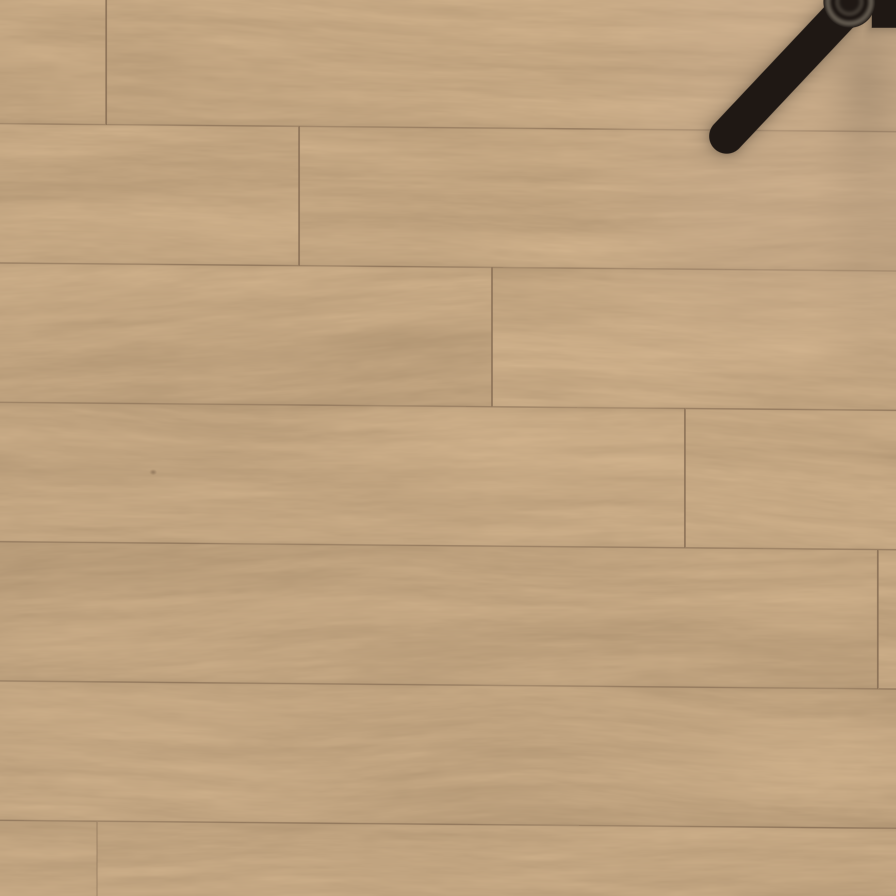
A Shadertoy shader for this texture:

```glsl
const vec3 OAK_DARK = vec3(0.70, 0.59, 0.455);
const vec3 OAK_LIGHT = vec3(0.82, 0.70, 0.55);
const vec3 SEAM = vec3(0.53, 0.43, 0.33);
const vec3 BLACK = vec3(0.12, 0.095, 0.08);
const vec3 METAL = vec3(0.36, 0.33, 0.29);

const float ROW_HEIGHT = 0.1555;
const float FIRST_SEAM = 0.138;
const float PLANK_LENGTH = 1.302;
const float FIRST_JOINT = 0.1185;
const float STAGGER = 0.2153;
const float TILT = 0.009;

float hash(vec2 p) {
    vec3 q = fract(vec3(p.xyx) * 0.1031);
    q += dot(q, q.yzx + 33.33);
    return fract((q.x + q.y) * q.z);
}

float noise(vec2 p) {
    vec2 i = floor(p), f = fract(p);
    f = f * f * (3.0 - 2.0 * f);
    return mix(mix(hash(i), hash(i + vec2(1, 0)), f.x),
               mix(hash(i + vec2(0, 1)), hash(i + vec2(1, 1)), f.x), f.y);
}

float fbm(vec2 p) {
    float sum = 0.0, amp = 0.5;
    for (int i = 0; i < 4; i++) {
        sum += amp * noise(p);
        p = p * 2.03 + 17.3;
        amp *= 0.5;
    }
    return sum / 0.9375;
}

float cover(float dist, float pixel) {
    return 1.0 - smoothstep(-pixel, pixel, dist);
}

float segmentDistance(vec2 p, vec2 a, vec2 b) {
    vec2 ab = b - a;
    return length(p - a - ab * clamp(dot(p - a, ab) / dot(ab, ab), 0.0, 1.0));
}

float boxDistance(vec2 p, vec2 halfSize) {
    vec2 q = abs(p) - halfSize;
    return length(max(q, 0.0)) + min(max(q.x, q.y), 0.0);
}

// Wavy streaks along x; each plank has its own offset and slope
float woodGrain(vec2 p, vec2 plank) {
    float seed = hash(plank + 40.0);
    p.y += (seed - 0.5) * 0.07 * p.x + 0.022 * (noise(p * vec2(3.5, 9.0) + seed * 60.0) - 0.5);
    p += seed * vec2(31.0, 17.0);
    float broad = fbm(p * vec2(2.5, 24.0)) - 0.5;
    float streak = fbm(p * vec2(7.0, 95.0)) - 0.5;
    float fibre = noise(p * vec2(55.0, 330.0)) - 0.5;
    return 0.5 + 0.65 * broad + 0.65 * streak + 0.12 * fibre + 0.1 * (seed - 0.5);
}

vec3 drawFloor(vec2 uv, float pixel) {
    // Plank layout, rows counted from the top
    float down = (1.0 - uv.y - TILT * uv.x - FIRST_SEAM) / ROW_HEIGHT + 1.0;
    float row = floor(down);
    float along = (uv.x - FIRST_JOINT - STAGGER * row) / PLANK_LENGTH;
    vec2 plank = vec2(floor(along), row);
    vec3 color = mix(OAK_DARK, OAK_LIGHT, woodGrain(uv, plank));

    // Thin seams with uneven wear, and end joints
    float seamDist = abs(down - floor(down + 0.5)) * ROW_HEIGHT;
    float jointDist = abs(along - floor(along + 0.5)) * PLANK_LENGTH;
    float wear = mix(0.4, 0.85, noise(uv * vec2(14.0, 40.0)));
    float jointWear = row > 5.5 ? 0.4 : 0.95;
    float seam = cover(seamDist - 0.0008, pixel) * wear;
    float joint = cover(jointDist - 0.0009, pixel) * jointWear;
    color = mix(color, color * 0.94, 0.6 * exp(-seamDist * 250.0));
    color = mix(color, SEAM, max(seam, joint));

    // Small knot
    float knot = cover(length((uv - vec2(0.171, 0.473)) * vec2(0.8, 1.0)) - 0.002, 0.002);
    return mix(color, SEAM, 0.65 * knot);
}

vec3 lightFloor(vec3 color, vec2 uv) {
    color *= 0.985 + 0.03 * smoothstep(0.0, 1.0, uv.x * 0.4 + uv.y * 0.6);
    float band = smoothstep(0.90, 0.97, uv.x) * smoothstep(0.45, 0.8, uv.y);
    float shade = exp(-dot((uv - vec2(0.965, 0.91)) * vec2(28.0, 14.0),
                           (uv - vec2(0.965, 0.91)) * vec2(28.0, 14.0)));
    color *= 1.0 - 0.05 * band - 0.12 * shade;
    float haze = smoothstep(0.6, 0.85, uv.x) * smoothstep(0.5, 0.8, uv.y);
    return mix(color, vec3(0.78, 0.67, 0.56), 0.3 * haze);
}

// Round-ended leg, side arm and ringed hub
vec3 drawStand(vec3 color, vec2 uv, float pixel) {
    float leg = segmentDistance(uv, vec2(0.811, 0.848), vec2(0.94, 0.985)) - 0.0195;
    float arm = boxDistance(uv - vec2(1.0, 0.995), vec2(0.027, 0.026));
    float body = min(leg, arm);
    color *= 1.0 - 0.2 * exp(-max(body, 0.0) * 130.0);
    color = mix(color, BLACK, cover(body, pixel));

    float radius = length(uv - vec2(0.948, 0.998));
    float rings = 0.5 + 0.5 * cos(radius * 520.0);
    vec3 hub = mix(BLACK, METAL, rings * smoothstep(0.006, 0.02, radius));
    return mix(color, hub, cover(radius - 0.029, pixel));
}

void mainImage(out vec4 fragColor, in vec2 fragCoord) {
    vec2 uv = fragCoord / iResolution.xy;
    float pixel = 0.75 / iResolution.y;
    vec3 color = lightFloor(drawFloor(uv, pixel), uv);
    fragColor = vec4(drawStand(color, uv, pixel), 1.0);
}
```
